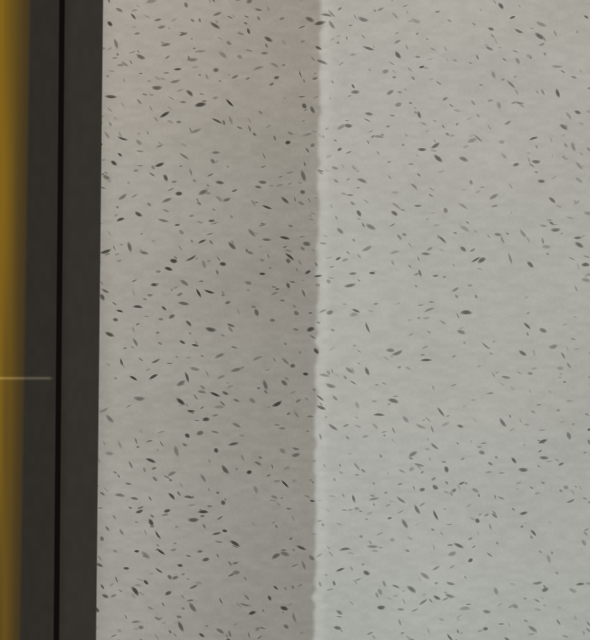
A Shadertoy shader for this texture:

```glsl
// A speckled plaster wall folded into a shaded and a lit facet, beside a dark
// frame with a black seam and an amber strip. Slanted edges divide the bands;
// specks are jittered, rotated ellipses scattered over hashed grid cells.

// Edge positions in canvas heights: x at the bottom, x at the top.
const vec2 AMBER_EDGE = vec2(0.031, 0.047);
const vec2 SEAM_LINE  = vec2(0.088, 0.097);
const vec2 FRAME_EDGE = vec2(0.150, 0.161);
const vec2 FOLD_EDGE  = vec2(0.489, 0.501);
const float SEAM_HALF_WIDTH = 0.0042;
const float GLINT_HEIGHT = 0.409;
const float SOFTNESS = 0.0018;

const vec3 AMBER_LIGHT  = vec3(0.50, 0.38, 0.11);
const vec3 AMBER_DARK   = vec3(0.27, 0.22, 0.13);
const vec3 FRAME_COLOR  = vec3(0.185, 0.175, 0.155);
const vec3 SEAM_COLOR   = vec3(0.055, 0.05, 0.045);
const vec3 SHADE_TOP    = vec3(0.625, 0.600, 0.560);
const vec3 SHADE_BOTTOM = vec3(0.575, 0.570, 0.540);
const vec3 LIT_TOP      = vec3(0.680, 0.670, 0.635);
const vec3 LIT_BOTTOM   = vec3(0.660, 0.668, 0.645);
const vec3 SPECK_COLOR  = vec3(0.21, 0.20, 0.18);

const float BOLD_CELL = 0.027;
const float FINE_CELL = 0.018;

float hash(vec2 p) {
    vec3 q = fract(vec3(p.xyx) * 0.1031);
    q += dot(q, q.yzx + 33.33);
    return fract((q.x + q.y) * q.z);
}

float noise(vec2 p) {
    vec2 i = floor(p), f = fract(p);
    f = f * f * (3.0 - 2.0 * f);
    return mix(mix(hash(i), hash(i + vec2(1, 0)), f.x),
               mix(hash(i + vec2(0, 1)), hash(i + vec2(1, 1)), f.x), f.y);
}

float edgeX(vec2 edge, float y) { return mix(edge.x, edge.y, y); }

// Coverage to the right of a vertical boundary.
float rightOf(float x, float edge, float blur) {
    return smoothstep(-blur, blur, x - edge);
}

// Soft band around zero.
float band(float d, float width) { return exp(-d * d / (width * width)); }

// Strongest speck covering p, found among neighbouring cells.
float specks(vec2 p, float cell, float density, float seed) {
    vec2 home = floor(p / cell);
    float cover = 0.0;
    for (int j = -1; j <= 1; j++)
    for (int i = -1; i <= 1; i++) {
        vec2 id = home + vec2(i, j);
        vec2 key = id + seed;
        vec2 jitter = vec2(hash(key), hash(key + 17.3));
        float cluster = 0.45 + 1.1 * noise(id * cell * 13.0 + seed);
        float present = step(hash(key + 41.7), density * cluster);
        float angle = -0.35 + 1.9 * (hash(key + 63.1) - 0.5);
        float size = hash(key + 88.9);
        vec2 d = p - (id + jitter) * cell;
        float c = cos(angle), s = sin(angle);
        d = vec2(c * d.x + s * d.y, c * d.y - s * d.x);
        d.y += 30.0 * (jitter.x - 0.5) * d.x * d.x;
        vec2 radius = cell * vec2(mix(0.13, 0.30, size), mix(0.065, 0.12, jitter.y));
        float shape = 1.0 - smoothstep(0.45, 1.45, length(d / radius));
        float strength = mix(0.30, 1.0, hash(key + 112.4));
        cover = max(cover, present * shape * strength);
    }
    return cover;
}

vec3 wall(vec2 p) {
    float ragged = 0.006 * (noise(vec2(3.0, p.y * 75.0)) - 0.5);
    float foldDist = p.x - edgeX(FOLD_EDGE, p.y) - ragged;
    float frameDist = p.x - edgeX(FRAME_EDGE, p.y);
    float lit = smoothstep(-0.004, 0.005, foldDist);

    vec3 shade = mix(SHADE_BOTTOM, SHADE_TOP, p.y);
    shade += 0.035 - 0.065 * smoothstep(0.0, 0.34, frameDist);
    vec3 bright = mix(LIT_BOTTOM, LIT_TOP, p.y);
    bright -= 0.018 * smoothstep(0.2, 0.45, foldDist);
    vec3 color = mix(shade, bright, lit);
    color += 0.03 * band(foldDist - 0.010, 0.010);
    color -= 0.035 * band(frameDist, 0.014);

    // Broad stains and the horizontal plaster grain.
    color += 0.022 * (noise(p * 9.0) - 0.5);
    color += 0.028 * (noise(p * vec2(65.0, 150.0)) - 0.5);
    color += 0.016 * (noise(p * 310.0) - 0.5);

    float bold = specks(p, BOLD_CELL, mix(0.50, 0.40, lit), 7.0);
    float fine = specks(p, FINE_CELL, 0.38, 203.0);
    float ink = max(bold * mix(0.85, 0.62, lit), fine * mix(0.45, 0.34, lit));
    return mix(color, SPECK_COLOR, ink);
}

void mainImage(out vec4 fragColor, in vec2 fragCoord) {
    vec2 p = fragCoord / iResolution.y;
    float blur = max(SOFTNESS, 0.75 / iResolution.y);
    float amberX = edgeX(AMBER_EDGE, p.y);
    float seamDist = p.x - edgeX(SEAM_LINE, p.y);

    // Amber strip with vertical reflections.
    float glow = 1.0 - smoothstep(0.0, amberX, p.x);
    glow *= mix(0.55, 1.0, p.y) * (0.75 + 0.5 * noise(vec2(p.x * 110.0, p.y * 3.0)));
    vec3 amber = mix(AMBER_DARK, AMBER_LIGHT, clamp(glow, 0.0, 1.0));

    // Frame, a little lighter beyond the seam.
    vec3 frame = FRAME_COLOR + 0.02 * smoothstep(0.0, 0.02, seamDist);
    frame += 0.012 * (noise(p * vec2(120.0, 60.0)) - 0.5);
    float seam = 1.0 - smoothstep(-blur, blur, abs(seamDist) - SEAM_HALF_WIDTH);
    frame = mix(frame, SEAM_COLOR, seam);

    vec3 color = mix(amber, frame, rightOf(p.x, amberX, 2.0 * blur));
    float glint = band(p.y - GLINT_HEIGHT, 0.0025) * (1.0 - rightOf(p.x, 0.080, 0.006));
    color += 0.16 * glint * vec3(1.0, 0.95, 0.75);
    color = mix(color, wall(p), rightOf(p.x, edgeX(FRAME_EDGE, p.y), blur));
    fragColor = vec4(color, 1.0);
}
```
